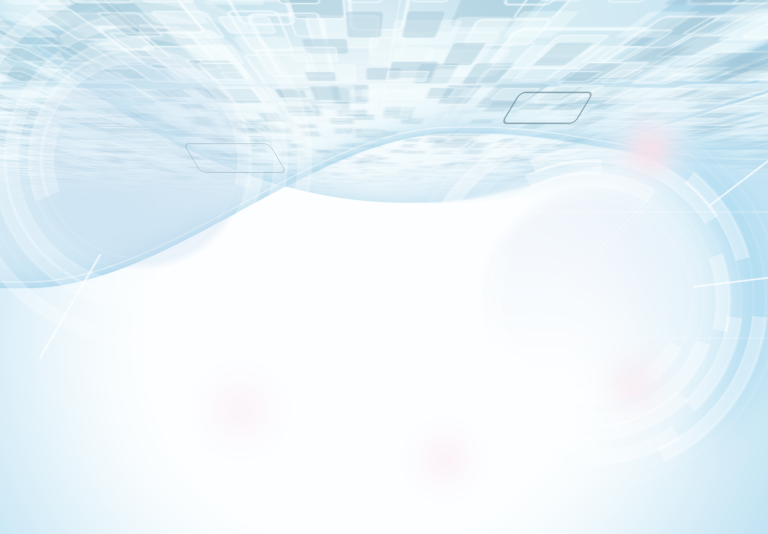
Reproduce this background procedurally as a Shadertoy shader.

```glsl
float hash(vec2 p) {
    vec3 k = fract(vec3(p.xyx) * 0.1031);
    k += dot(k, k.yzx + 33.33);
    return fract((k.x + k.y) * k.z);
}

float roundBox(vec2 p, vec2 size, float radius) {
    vec2 d = abs(p) - size + radius;
    return length(max(d, 0.0)) + min(max(d.x, d.y), 0.0) - radius;
}

float fill(float d, float soft) { return smoothstep(soft, -soft, d); }

float glow(vec2 p, vec2 center, float radius) {
    vec2 d = (p - center) / radius;
    return exp(-dot(d, d));
}

float streak(vec2 p, vec2 a, vec2 b, float width, float px) {
    vec2 v = b - a;
    float t = clamp(dot(p - a, v) / dot(v, v), 0.0, 1.0);
    return fill(length(p - a - v * t) - width, px);
}

// Broken concentric bands around a hub
float dial(vec2 p, float radius, float seed, float px) {
    float r = length(p), turn = atan(p.y, p.x) / 6.2832 + 0.5, light = 0.0;
    for (float i = 0.0; i < 8.0; i++) {
        vec2 key = vec2(i, seed);
        float count = 5.0 + floor(7.0 * hash(key));
        float a = fract(turn + hash(key + 7.0)) * count;
        float mid = radius * (0.58 + 0.075 * i);
        float gap = (abs(fract(a) - 0.5) - 0.5) * r * 6.2832 / count;
        float lit = step(0.62, hash(vec2(floor(a), i + seed)));
        float band = fill(abs(r - mid) - radius * 0.045, px);
        light += band * (0.04 + 0.34 * lit * fill(gap, px));
        light += 0.18 * fill(abs(r - mid - radius * 0.03) - 0.0006, px);
    }
    return light;
}

// Ceiling of rounded panels receding to a horizon
vec3 ceiling(vec3 col, vec2 p, float px) {
    float h = max(p.y - 0.585, 0.035);
    vec2 q = vec2((p.x - 0.68) / h, 1.0 / h);
    for (float i = 0.0; i < 5.0; i++) {
        vec2 g = q * vec2(1.3, 0.8) * (1.0 + 0.4 * i) + i * vec2(3.37, 5.71) + 40.0;
        vec2 w = fwidth(g);
        float aa = max(w.x, w.y), key = hash(floor(g) + i * 19.0);
        vec2 size = 0.22 + 0.25 * vec2(key, fract(key * 17.0));
        float d = roundBox(fract(g) - 0.5, size, 0.07);
        float fade = 1.0 / (1.0 + 3.0 * aa);
        vec3 tint = key > 0.55 ? vec3(0.97, 1.0, 1.0) : vec3(0.61, 0.76, 0.83);
        col = mix(col, tint, fill(d, aa) * fade * 0.42 * step(0.3, key));
        float edge = fill(abs(d) - 0.016, aa);
        col = mix(col, vec3(0.96, 0.99, 1.0), edge * fade * 0.75 * step(0.45, fract(key * 31.0)));
    }
    // Flat flecks and rays toward the horizon
    vec2 fleck = vec2(p.x * 7.0 + hash(vec2(floor(p.y * 130.0), 3.0)), p.y * 130.0);
    float bar = fill(abs(fract(fleck.y) - 0.5) - 0.16, px * 130.0)
              * smoothstep(0.5, 0.2, abs(fract(fleck.x) - 0.5));
    bar *= step(0.72, hash(floor(fleck))) * smoothstep(0.95, 0.72, p.y);
    float ray = fill(abs(fract(q.x * 3.0) - 0.5) - 0.015, px * 3.0 / h);
    ray *= step(0.55, hash(vec2(floor(q.x * 3.0) + 50.0, 8.0)));
    return mix(col, vec3(1.0), bar * 0.45 + ray * 0.3 * smoothstep(0.65, 0.8, p.y));
}

void mainImage(out vec4 fragColor, in vec2 fragCoord) {
    vec2 p = fragCoord / iResolution.y;
    p.x *= 1.438 * iResolution.y / iResolution.x;
    float px = 1.0 / iResolution.y;
    vec3 white = vec3(0.99, 0.997, 1.0);

    // Pale field, blue toward its borders
    float reach = length((p - vec2(0.68, 0.35)) * vec2(0.95, 1.0));
    vec3 col = mix(white, vec3(0.69, 0.86, 0.94), smoothstep(0.35, 1.0, reach));

    // Two crossing waves bound the upper scene
    float rise = 0.46 + 0.29 * smoothstep(0.05, 0.85, p.x) - 0.06 * smoothstep(0.9, 1.4, p.x);
    float dip = 0.62 + 0.6 * pow(max(0.76 - p.x, 0.0), 2.0) + 0.1 * smoothstep(0.8, 1.3, p.x);
    float lower = min(rise, dip);
    float soft = mix(px, 0.06, smoothstep(0.75, 1.3, p.x));
    float above = smoothstep(lower - soft, lower + soft, p.y);
    vec3 scene = mix(vec3(0.82, 0.91, 0.96), vec3(0.74, 0.87, 0.92), smoothstep(0.55, 1.0, p.y));
    scene = mix(scene, vec3(0.66, 0.83, 0.92), 0.8 * glow(p, vec2(1.45, 1.0), 0.35));
    scene = mix(scene, white, 0.85 * glow(p, vec2(0.68, 0.72), 0.3));
    vec3 panels = ceiling(scene, p, px);
    scene = mix(scene, panels, smoothstep(0.6, 0.72, p.y));

    // Translucent ribbons along both waves
    float up = p.y - rise, down = p.y - dip;
    float ribbon = smoothstep(-px, px, up) * exp(-max(up, 0.0) * 38.0);
    ribbon += 0.65 * smoothstep(-px, px, down) * exp(-max(down, 0.0) * 32.0);
    scene = mix(scene, vec3(0.61, 0.81, 0.91), min(ribbon, 1.0) * 0.6);
    scene = mix(scene, white, 0.55 * fill(abs(up - 0.012) - 0.001, px));
    col = mix(col, scene, above);

    // Dials, with a blue rim at the right
    vec2 right = p - vec2(1.105, 0.438), left = p - vec2(0.262, 0.70);
    float rim = exp(-pow((length(right) - 0.31) / 0.055, 2.0));
    col = mix(col, vec3(0.64, 0.84, 0.94), 0.65 * rim * smoothstep(0.05, 0.32, right.x + 0.3 * right.y));
    col = mix(col, vec3(0.91, 0.94, 0.98), 0.5 * fill(length(right) - 0.2, 0.02) * smoothstep(-0.2, 0.2, right.y));
    col = mix(col, vec3(0.79, 0.87, 0.94), 0.35 * fill(length(left) - 0.2, 0.01));
    col = mix(col, white, min(dial(right, 0.31, 4.0, px), 0.75));
    col = mix(col, white, min(dial(left, 0.3, 11.0, px), 0.65) * 0.75);

    // Outlined cards
    vec2 card = p - vec2(1.025, 0.798), far = p - vec2(0.44, 0.704);
    float outline = fill(abs(roundBox(card - vec2(card.y * 0.6, 0.0), vec2(0.068, 0.029), 0.01)) - 0.0012, px);
    outline += 0.5 * fill(abs(roundBox(far + vec2(far.y * 0.6, 0.0), vec2(0.08, 0.027), 0.01)) - 0.0006, px);
    col = mix(col, vec3(0.4, 0.53, 0.59), outline * 0.8);

    // Light streaks
    float beam = streak(p, vec2(1.3, 0.463), vec2(1.44, 0.48), 0.0015, px);
    beam += streak(p, vec2(1.33, 0.616), vec2(1.44, 0.7), 0.0015, px);
    beam += 0.8 * streak(p, vec2(0.936, 0.054), vec2(1.04, 0.24), 0.002, px);
    beam += 0.8 * streak(p, vec2(0.075, 0.33), vec2(0.187, 0.522), 0.002, px);
    for (float i = 0.0; i < 3.0; i++)
        beam += 0.3 * streak(p, vec2(0.7 + 0.012 * i, 0.12), vec2(1.2 + 0.012 * i, 0.625), 0.0008, px);
    beam += 0.4 * streak(p, vec2(0.1, 0.367), vec2(1.44, 0.367), 0.0007, px);
    beam += 0.5 * streak(p, vec2(0.85, 0.603), vec2(1.44, 0.603), 0.0007, px);
    col = mix(col, vec3(1.0), min(beam, 1.0) * 0.85);

    // Rosy flares
    float rose = 0.8 * glow(p, vec2(1.217, 0.72), 0.045) + 0.3 * glow(p, vec2(0.45, 0.232), 0.06);
    rose += 0.35 * glow(p, vec2(0.833, 0.139), 0.05) + 0.4 * glow(p, vec2(1.19, 0.28), 0.05);
    col = mix(col, white, 0.45 * glow(p, vec2(1.22, 0.76), 0.1));
    col = mix(col, vec3(0.98, 0.88, 0.92), rose);
    fragColor = vec4(col, 1.0);
}
```
